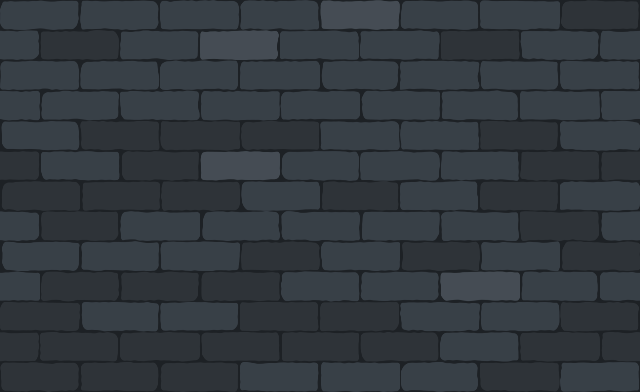
This pattern is drawn by a Shadertoy shader. Its source:

```glsl
const vec2 GRID = vec2(8.0, 13.0);
const vec3 MORTAR = vec3(0.115, 0.13, 0.145);
const vec3 DARK_STONE = vec3(0.18, 0.20, 0.22);
const vec3 MID_STONE = vec3(0.22, 0.25, 0.28);
const vec3 LIGHT_STONE = vec3(0.27, 0.30, 0.33);

float hash(vec2 p) {
    return fract(sin(dot(p, vec2(127.1, 311.7))) * 43758.5453);
}

float valueNoise(vec2 p) {
    vec2 cell = floor(p);
    vec2 t = fract(p);
    t = t * t * (3.0 - 2.0 * t);
    float low = mix(hash(cell), hash(cell + vec2(1.0, 0.0)), t.x);
    float high = mix(hash(cell + vec2(0.0, 1.0)), hash(cell + vec2(1.0, 1.0)), t.x);
    return mix(low, high, t.y);
}

// Signed offset made of a slow bend and a fine chip
float edgeWobble(vec2 p, float seed) {
    vec2 q = p + seed * 57.0;
    float bend = valueNoise(q * 2.3) - 0.5;
    float chip = valueNoise(q * 7.0 + 19.0) - 0.5;
    return bend * 0.055 + chip * 0.028;
}

float roundedBox(vec2 p, vec2 halfSize, float radius) {
    vec2 q = abs(p) - halfSize + radius;
    return length(max(q, 0.0)) + min(max(q.x, q.y), 0.0) - radius;
}

// Each corner of each brick is worn by its own amount
float cornerRadius(vec2 p, vec2 id) {
    float wear = hash(id * 3.7 + step(0.0, p) * vec2(11.3, 23.9) + 5.1);
    return mix(0.10, 0.32, wear * wear);
}

// Sideways shift of the vertical joint on the left of a brick
float jointShift(vec2 id) {
    return (hash(vec2(mod(id.x, GRID.x), id.y) + 41.7) - 0.5) * 0.09;
}

float brickDistance(vec2 p, vec2 id, float brickWidth, float halfGap) {
    float left = -0.5 * brickWidth + jointShift(id);
    float right = 0.5 * brickWidth + jointShift(id + vec2(1.0, 0.0));
    vec2 q = p - vec2(0.5 * (left + right), 0.0);
    float seed = hash(id + 8.3);
    q += vec2(edgeWobble(p, seed), edgeWobble(p.yx + 3.0, seed + 1.0));

    // Stretching x makes the worn corners taller than wide
    const float STRETCH = 1.35;
    vec2 halfSize = vec2(0.5 * (right - left), 0.5) - halfGap;
    float radius = cornerRadius(q, id);
    return roundedBox(q * vec2(STRETCH, 1.0), halfSize * vec2(STRETCH, 1.0), radius);
}

vec3 stoneColor(float pick) {
    vec3 color = mix(DARK_STONE, MID_STONE, step(0.38, pick));
    return mix(color, LIGHT_STONE, step(0.915, pick));
}

void mainImage(out vec4 fragColor, in vec2 fragCoord) {
    // Running bond: every second course moves by half a brick
    vec2 grid = fragCoord / iResolution.xy * GRID;
    float course = floor(grid.y);
    grid.x += 0.5 * mod(course, 2.0);
    vec2 id = vec2(mod(floor(grid.x), GRID.x), course);

    // Local space measured in course heights
    float brickWidth = iResolution.x * GRID.y / (iResolution.y * GRID.x);
    vec2 p = (fract(grid) - 0.5) * vec2(brickWidth, 1.0);
    float pixel = GRID.y / iResolution.y;

    float d = brickDistance(p, id, brickWidth, 0.033);
    float cover = 1.0 - smoothstep(-0.6 * pixel, 0.6 * pixel, d);
    vec3 color = mix(MORTAR, stoneColor(hash(id + 2.6)), cover);
    fragColor = vec4(color, 1.0);
}
```
